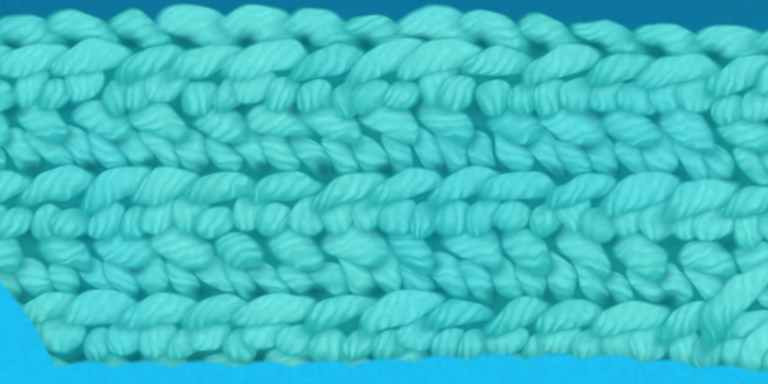
A Shadertoy shader for this texture:

```glsl
const vec3 DEEP_TEAL = vec3(0.05, 0.49, 0.52);
const vec3 MID_TEAL = vec3(0.16, 0.69, 0.68);
const vec3 PALE_AQUA = vec3(0.38, 0.86, 0.85);
const vec3 COOL_AQUA = vec3(0.25, 0.80, 0.86);
const vec3 BRIGHT_BLUE = vec3(0.11, 0.75, 0.94);
const vec3 SHADE_BLUE = vec3(0.05, 0.46, 0.62);
const float PITCH = 0.152;       // width of one stitch
const float ROW_STEP = 0.325;    // distance between ridges
const float TOP_RIDGE = 0.845;

float hash(vec2 p) {
    vec3 a = fract(p.xyx * 0.1031);
    a += dot(a, a.yzx + 33.33);
    return fract((a.x + a.y) * a.z);
}

float noise(vec2 p) {
    vec2 i = floor(p), f = fract(p);
    f = f * f * (3.0 - 2.0 * f);
    vec2 e = vec2(0.0, 1.0);
    return mix(mix(hash(i), hash(i + e.yx), f.x),
               mix(hash(i + e.xy), hash(i + e.yy), f.x), f.y);
}

vec3 yarnColor(float light) {
    vec3 dark = mix(DEEP_TEAL, MID_TEAL, smoothstep(0.0, 0.45, light));
    vec3 c = mix(dark, PALE_AQUA, smoothstep(0.40, 0.82, light));
    return c + 0.22 * max(light - 0.82, 0.0);
}

// One rounded piece of plied yarn with a soft contact shadow
vec3 paintStrand(vec3 under, vec2 d, vec2 halfSize, float angle, float tone) {
    float c = cos(angle), s = sin(angle);
    vec2 q = vec2(c * d.x + s * d.y, c * d.y - s * d.x);
    q.y += 1.5 * q.x * q.x;
    float e = length(q / halfSize);
    float dome = sqrt(max(1.0 - e * e, 0.0));
    float wear = noise(q * 38.0 + tone * 70.0 + 20.0);
    float ply = sin(dot(q, vec2(-0.68, 0.73)) * 240.0 + tone * 6.0 + 3.5 * wear);
    float light = 0.43 + 0.38 * dome + 0.10 * d.y / halfSize.y
                + 0.16 * ply * dome * wear + 0.12 * (wear - 0.5)
                + 0.16 * (tone - 0.5);
    float shadow = 0.30 * (1.0 - smoothstep(0.85, 1.35, e));
    under = mix(under, DEEP_TEAL, shadow);
    return mix(under, yarnColor(light), 1.0 - smoothstep(0.80, 1.06, e));
}

// A row of strands, each overlapping the one to its left
vec3 paintRow(vec3 under, vec2 p, float pitch, float shift,
              vec2 halfSize, float angle, float seed, float jitter) {
    float cell = floor((p.x - shift) / pitch);
    for (int i = -1; i <= 1; i++) {
        float id = cell + float(i);
        float r = hash(vec2(id, seed));
        float r2 = hash(vec2(id + 41.0, seed));
        vec2 center = vec2((id + 0.5) * pitch + shift, 0.0);
        center += jitter * (vec2(r, r2) - 0.5) * vec2(0.3 * pitch, 0.04);
        under = paintStrand(under, p - center, halfSize * (0.90 + 0.2 * r2),
                            angle + jitter * (r - 0.5), r2);
    }
    return under;
}

// Soft holes between stitches
vec3 paintGaps(vec3 under, vec2 p, float shift, float strength) {
    float cell = floor((p.x - shift) / PITCH);
    vec2 d = vec2(p.x - shift - (cell + 0.5) * PITCH, p.y);
    float depth = strength * (0.5 + 0.5 * hash(vec2(cell, shift * 90.0)));
    float spot = exp(-dot(d * d, vec2(1300.0, 2600.0)));
    return mix(under, DEEP_TEAL * 0.85, depth * spot);
}

vec3 paintStitches(vec3 col, vec2 p) {
    // Edge chain
    col = paintRow(col, p - vec2(0.0, 0.924), PITCH, 0.0,
                   vec2(0.110, 0.047), -0.32, 3.0, 0.35);
    for (int k = 0; k < 3; k++) {
        float seed = 10.0 * float(k) + 7.0;
        float shift = 0.06 * hash(vec2(seed, 2.0));
        vec2 q = p - vec2(0.0, TOP_RIDGE - ROW_STEP * float(k));
        // Legs, knots and shoulders below the ridge
        col = paintRow(col, q + vec2(0.0, 0.235), PITCH * 0.5, shift,
                       vec2(0.074, 0.040), -1.0, seed, 0.7);
        col = paintGaps(col, q + vec2(0.0, 0.205), shift + 0.07, 0.7);
        col = paintRow(col, q + vec2(0.0, 0.158), PITCH, shift + 0.03,
                       vec2(0.086, 0.052), -0.42, seed + 1.0, 0.6);
        col = paintGaps(col, q + vec2(0.0, 0.125), shift + 0.09, 0.8);
        col = paintRow(col, q + vec2(0.0, 0.080), PITCH * 0.5, shift + 0.02,
                       vec2(0.060, 0.046), 0.75, seed + 2.0, 1.1);
        // Ridge and the holes above it
        col = paintGaps(col, q - vec2(0.0, 0.043), shift - 0.055, 1.0);
        col = paintRow(col, q, PITCH, shift, vec2(0.114, 0.041), 0.27, seed + 3.0, 0.3);
    }
    return col;
}

void mainImage(out vec4 fragColor, in vec2 fragCoord) {
    vec2 uv = fragCoord / iResolution.xy;
    vec2 p = uv * vec2(2.0, 1.0);

    // Backdrop
    vec3 backdrop = mix(BRIGHT_BLUE, SHADE_BLUE, smoothstep(0.5, 0.98, p.y));

    // Sagging, uneven fabric
    vec2 f = p;
    f.y += 0.035 * smoothstep(1.2, 2.0, p.x) + 0.016 * (noise(p * 5.0) - 0.5);
    f.x += 0.020 * (noise(p * 4.0 + 9.0) - 0.5);
    f += 0.020 * (vec2(noise(p * 17.0 + 3.0), noise(p * 17.0 + 60.0)) - 0.5);
    vec3 base = mix(DEEP_TEAL, MID_TEAL, 0.5);
    vec3 yarn = mix(base, backdrop, smoothstep(0.92, 0.95, f.y));
    yarn = paintStitches(yarn, f);

    // Loose ends at the right
    yarn = paintStrand(yarn, f - vec2(1.90, 0.25), vec2(0.15, 0.045), 0.95, 0.6);
    yarn = paintStrand(yarn, f - vec2(1.96, 0.10), vec2(0.12, 0.035), 1.35, 0.5);

    // Cooler patches of reflected light
    float cool = 0.3 * smoothstep(0.5, 0.85, noise(p * 3.5 + 4.0));
    yarn = mix(yarn, yarn * COOL_AQUA / PALE_AQUA, cool);

    // Scalloped lower edge and slanted corner
    float scallop = 0.014 * abs(sin(f.x * 3.14159 / PITCH));
    float bottom = p.y - 0.045 - scallop - 0.02 * smoothstep(0.8, 1.3, p.x)
                 + 0.035 * smoothstep(1.5, 2.0, p.x);
    float corner = dot(p - vec2(0.0, 0.26), normalize(vec2(1.5, 1.0))) - scallop;
    float inside = min(bottom, corner);
    yarn *= mix(0.90, 1.0, smoothstep(0.0, 0.035, inside));
    vec3 col = mix(backdrop, yarn, smoothstep(-0.008, 0.008, inside));

    // Fuzz
    col *= 0.98 + 0.04 * noise(p * 90.0);
    fragColor = vec4(col, 1.0);
}
```
